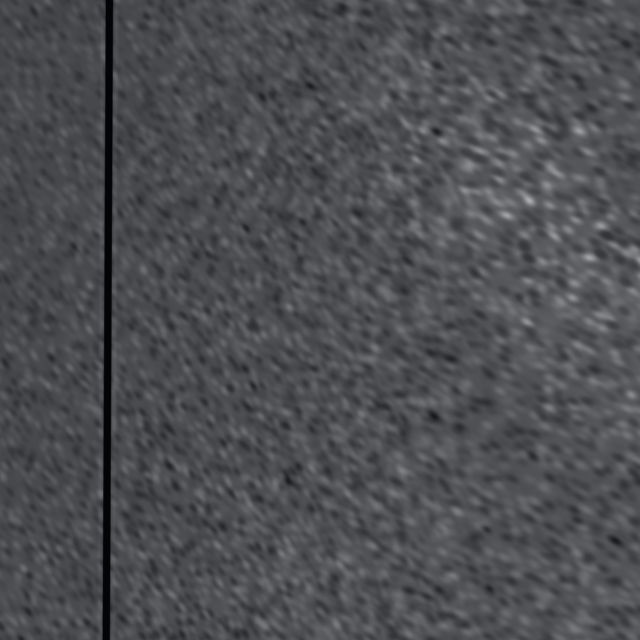
Give the GLSL for this texture, as a Shadertoy shader.

```glsl
#define GROOVE_X 0.166
#define GROOVE_LEAN 0.005
#define GROOVE_HALF 0.0058
#define FINE_CELLS vec2(64.0, 112.0)
#define COARSE_CELLS vec2(50.0, 90.0)
#define FINE_ANGLE -0.9
#define COARSE_ANGLE -0.5
#define PIT_CELLS 11.0
#define PIT_CHANCE 0.3
#define STONE_LEVEL 0.277
#define STONE_TINT vec3(-0.006, 0.0, 0.013)
#define GROOVE_COLOR vec3(0.012, 0.016, 0.018)

vec3 hash3(vec2 cell) {
    vec3 p = fract(cell.xyx * vec3(0.1031, 0.1030, 0.0973));
    p += dot(p, p.yxz + 33.33);
    return fract((p.xxy + p.yzz) * p.zyx);
}

// Cellular noise: one soft bump of random sign and height per cell
float bumps(vec2 p) {
    vec2 cell = floor(p);
    float sum = 0.0;
    for (int y = -1; y <= 1; y++)
    for (int x = -1; x <= 1; x++) {
        vec2 neighbour = cell + vec2(x, y);
        vec3 rnd = hash3(neighbour);
        vec2 d = p - neighbour - rnd.xy;
        float falloff = max(0.0, 1.0 - dot(d, d));
        sum += (2.0 * rnd.z - 1.0) * falloff * falloff * falloff;
    }
    return sum;
}

// Bumps stretched along a direction
float grain(vec2 uv, float angle, vec2 cells) {
    vec2 along = vec2(cos(angle), sin(angle));
    vec2 across = vec2(-along.y, along.x);
    return bumps(vec2(dot(uv, along), dot(uv, across)) * cells + 200.0);
}

// Sparse dark pits, slightly wider than tall
float pits(vec2 uv) {
    vec2 p = uv * PIT_CELLS;
    vec2 cell = floor(p);
    float depth = 0.0;
    for (int y = -1; y <= 1; y++)
    for (int x = -1; x <= 1; x++) {
        vec2 neighbour = cell + vec2(x, y);
        vec3 rnd = hash3(neighbour + 71.0);
        vec2 d = (p - neighbour - rnd.xy) / PIT_CELLS;
        d.y += 0.4 * d.x;
        float size = mix(0.006, 0.010, rnd.x);
        float spot = exp(-dot(d, d * vec2(1.0, 1.7)) / (size * size));
        depth = max(depth, spot * step(rnd.z, PIT_CHANCE) * mix(0.4, 1.0, rnd.y));
    }
    return depth;
}

float segmentDistance(vec2 p, vec2 a, vec2 b) {
    vec2 ab = b - a;
    return length(p - a - ab * clamp(dot(p - a, ab) / dot(ab, ab), 0.0, 1.0));
}

void mainImage(out vec4 fragColor, in vec2 fragCoord) {
    vec2 uv = fragCoord / iResolution.xy;

    // Broad lighting: dim at the left, a sheen down the right side
    float sheenDistance = segmentDistance(uv, vec2(0.74, 0.77), vec2(1.03, 0.46));
    float sheen = exp(-sheenDistance * sheenDistance / 0.022);
    float rightward = smoothstep(0.0, 0.7, uv.x);
    float level = STONE_LEVEL + 0.03 * rightward + 0.016 * (1.0 - uv.y) + 0.045 * sheen;
    level += 0.006 * sin(uv.x * 19.0 + 2.0 * sin(uv.y * 11.0)) * sin(uv.y * 16.0 + uv.x * 7.0);

    // Diagonal grain, coarser and stronger toward the sheen
    float coarse = smoothstep(0.25, 0.8, uv.x);
    float fineGrain = grain(uv, FINE_ANGLE, FINE_CELLS);
    float coarseGrain = grain(uv + 0.37, COARSE_ANGLE, COARSE_CELLS);
    float texture0 = fineGrain * sqrt(1.0 - coarse) + coarseGrain * sqrt(coarse);
    float lowerLeft = (1.0 - coarse) * smoothstep(0.8, 0.0, uv.y);
    float contrast = 0.062 + 0.045 * rightward + 0.03 * lowerLeft + 0.05 * sheen;
    level += contrast * (texture0 + 0.3 * sheen * texture0 * texture0);

    // Pits and a faint wandering stain
    level -= 0.17 * pits(uv) * smoothstep(0.15, 0.5, uv.x);
    float stainX = 0.24 + 0.038 * sin((uv.y - 0.3) * 12.0);
    float stainSpan = smoothstep(0.08, 0.16, uv.y) * smoothstep(0.58, 0.5, uv.y);
    float stain = exp(-pow((uv.x - stainX) / 0.010, 2.0)) * stainSpan;
    level -= 0.035 * stain * (0.6 + 0.4 * sin(uv.y * 40.0));

    // Straight groove with a slim pale rim
    float grooveDistance = abs(uv.x - GROOVE_X - GROOVE_LEAN * uv.y);
    level += 0.035 * exp(-pow((grooveDistance - 0.011) / 0.003, 2.0));
    float soft = max(0.0015, 0.75 / iResolution.x);
    float groove = 1.0 - smoothstep(GROOVE_HALF - soft, GROOVE_HALF + soft, grooveDistance);

    vec3 color = mix(vec3(level) + STONE_TINT, GROOVE_COLOR, groove);
    fragColor = vec4(clamp(color, 0.0, 1.0), 1.0);
}
```
